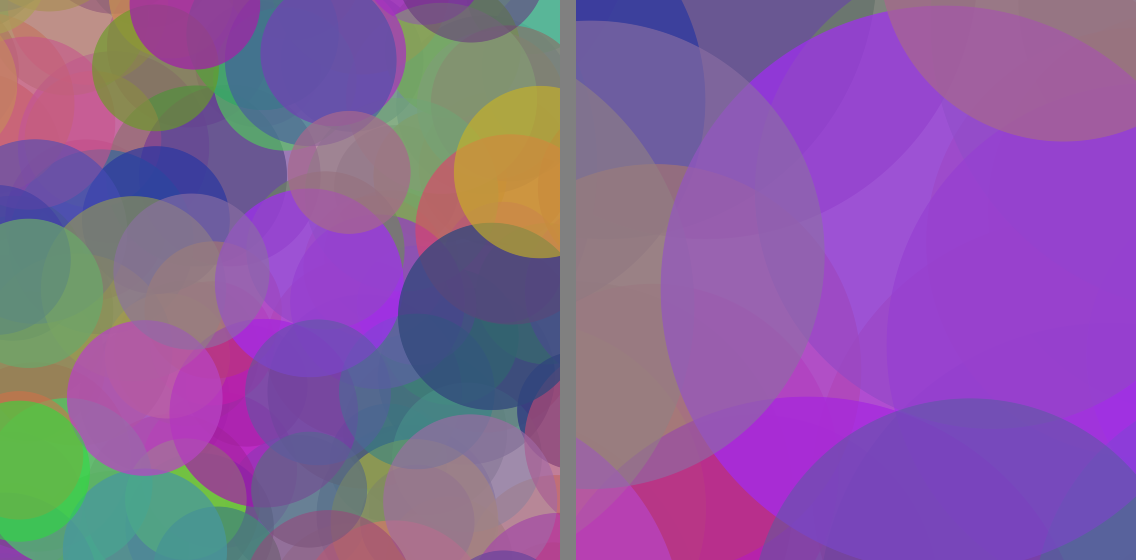
Left, the full canvas; right, a detail of the centre.
This background is drawn by a Shadertoy shader. Its source:

```glsl
// Translucent confetti: many large flat discs in mixed hues, laid over a
// pale ground. Each disc takes its place, radius, tint and opacity from
// hashes and even sequences, and is blended over the ones before it.

#define DISC_COUNT 130
#define RADIUS_MIN 0.100
#define RADIUS_MAX 0.175
#define OPACITY_MIN 0.52
#define OPACITY_MAX 0.78
#define MARGIN 0.13
#define SCATTER 0.22
#define TINT_BOOST 1.65
#define TINT_JITTER 0.34
#define SEED 3.7
#define GROUND vec3(0.87, 0.92, 0.90)
#define MEAN_TINT vec3(0.52, 0.43, 0.48)

float hash(float n, float channel) {
    return fract(sin(n * 12.9898 + (channel + SEED) * 78.233) * 43758.5453);
}

// Picks a hue family in proportion to its share of the area.
vec3 family(float pick) {
    if (pick < 0.24) return vec3(0.38, 0.38, 0.53); // slate
    if (pick < 0.42) return vec3(0.46, 0.50, 0.49); // grey green
    if (pick < 0.59) return vec3(0.65, 0.50, 0.33); // ochre
    if (pick < 0.75) return vec3(0.64, 0.38, 0.49); // rose
    if (pick < 0.90) return vec3(0.64, 0.29, 0.67); // violet
    return vec3(0.37, 0.62, 0.34);                  // green
}

// Blending pulls tints to the mean, so each starts stronger than it ends.
vec3 discTint(float id) {
    vec3 base = family(fract(id * 0.618034 + 0.31));
    vec3 jitter = vec3(hash(id, 1.0), hash(id, 2.0), hash(id, 3.0)) - 0.5;
    vec3 tint = MEAN_TINT + (base - MEAN_TINT) * TINT_BOOST;
    return clamp(tint + jitter * TINT_JITTER, 0.0, 1.0);
}

// Evenly spread sequence loosened by a random offset.
vec2 discCentre(float id, vec2 extent) {
    vec2 spread = fract(id * vec2(0.754878, 0.569840) + 0.5);
    vec2 offset = vec2(hash(id, 4.0), hash(id, 5.0)) - 0.5;
    return mix(vec2(-MARGIN), extent + MARGIN, spread) + offset * SCATTER;
}

void mainImage(out vec4 fragColor, in vec2 fragCoord) {
    float scale = min(iResolution.x, iResolution.y);
    vec2 uv = fragCoord / scale;
    vec2 extent = iResolution.xy / scale;
    float halfPixel = 0.6 / scale;

    vec3 color = GROUND;
    for (int i = 0; i < DISC_COUNT; i++) {
        float id = float(i) + 1.0;
        float radius = mix(RADIUS_MIN, RADIUS_MAX, hash(id, 6.0));
        float edge = length(uv - discCentre(id, extent)) - radius;
        float cover = 1.0 - smoothstep(-halfPixel, halfPixel, edge);
        float opacity = mix(OPACITY_MIN, OPACITY_MAX, hash(id, 7.0));
        color = mix(color, discTint(id), cover * opacity);
    }
    fragColor = vec4(color, 1.0);
}
```
